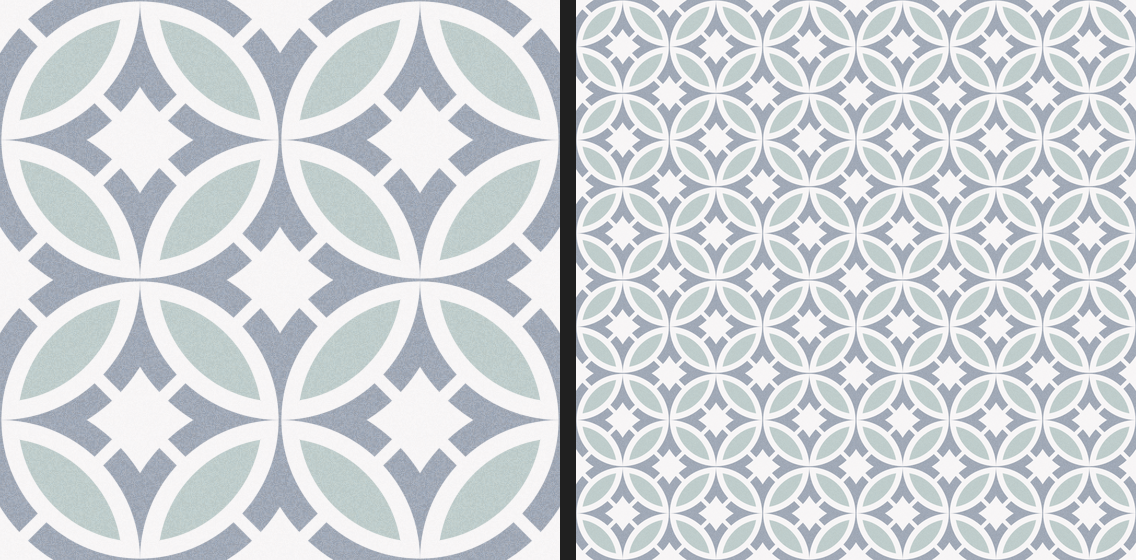
Left, the tile; right, the same tile 3 across and 3 down.
This pattern is drawn by a WebGL 2 fragment shader. Its source:

```glsl
#version 300 es
precision highp float;

uniform vec2 u_resolution;
out vec4 fragColor;

// Layout, in units of one tile
const float REPEATS = 2.0;
const float LEAF_RADIUS = 0.435;
const float RING_RADIUS = 0.495;
const float CUSP_RADIUS = 0.5;
const float STAR_RADIUS = 0.588;
const float STRIP_HALF_WIDTH = 0.022;

// Grain
const float GRAIN_CELLS = 512.0;
const float GRAIN_BLUE = 0.085;
const float GRAIN_GREEN = 0.055;
const float GRAIN_WHITE = 0.018;
const float GRAIN_TINT = 0.35;

const vec3 WHITE = vec3(0.970, 0.963, 0.965);
const vec3 GREEN = vec3(0.748, 0.802, 0.797);
const vec3 BLUE = vec3(0.630, 0.662, 0.714);

float hash(vec2 cell, float seed) {
    vec3 p = fract(vec3(cell, cell.x + seed) * vec3(0.1031, 0.1030, 0.0973));
    p += dot(p, p.yzx + 33.33);
    return fract((p.x + p.y) * p.z);
}

// Value noise that wraps after the given number of cells
float wrappedNoise(vec2 uv, float cells, float seed) {
    vec2 p = uv * cells;
    vec2 i = floor(p);
    vec2 f = fract(p);
    f = f * f * (3.0 - 2.0 * f);
    vec2 a = mod(i, cells);
    vec2 b = mod(i + 1.0, cells);
    return mix(mix(hash(a, seed), hash(vec2(b.x, a.y), seed), f.x),
               mix(hash(vec2(a.x, b.y), seed), hash(b, seed), f.x), f.y);
}

// Coverage of the region where the distance is negative
float inside(float d, float blur) {
    return 1.0 - smoothstep(-blur, blur, d);
}

void main() {
    vec2 uv = gl_FragCoord.xy / u_resolution;
    float blur = 0.75 * REPEATS / min(u_resolution.x, u_resolution.y);

    // Mirror each tile onto one triangle with a star at its right angle
    vec2 tile = fract(uv * REPEATS) - 0.5;
    vec2 q = abs(tile);
    bool cornerStar = q.x + q.y > 0.5;
    if (cornerStar) q = 0.5 - q.yx;
    float arc = length(q - 0.5);

    // Leaf, and the curved arms around the star
    float leaf = inside(arc - LEAF_RADIUS, blur);
    float innerRadius = cornerStar ? RING_RADIUS : CUSP_RADIUS;
    float arms = inside(innerRadius - arc, blur) * inside(arc - STAR_RADIUS, blur);

    // Diagonal strips cut the arms apart
    float diagonal = abs(q.x - q.y) * 0.70711;
    arms *= inside(STRIP_HALF_WIDTH - diagonal, blur);

    // Thin gap where neighbouring rings nearly touch
    if (!cornerStar) arms = max(arms, inside(RING_RADIUS - length(tile), blur));

    vec3 color = mix(WHITE, GREEN, leaf);
    color = mix(color, BLUE, arms);

    // Fine speckle, slightly warm and cool
    float grain = wrappedNoise(uv, GRAIN_CELLS, 3.0) - 0.5;
    float tint = wrappedNoise(uv, GRAIN_CELLS, 71.0) - 0.5;
    float strength = mix(mix(GRAIN_WHITE, GRAIN_GREEN, leaf), GRAIN_BLUE, arms);
    color += strength * (grain + GRAIN_TINT * tint * vec3(1.0, 0.0, -1.0));

    fragColor = vec4(clamp(color, 0.0, 1.0), 1.0);
}
```
